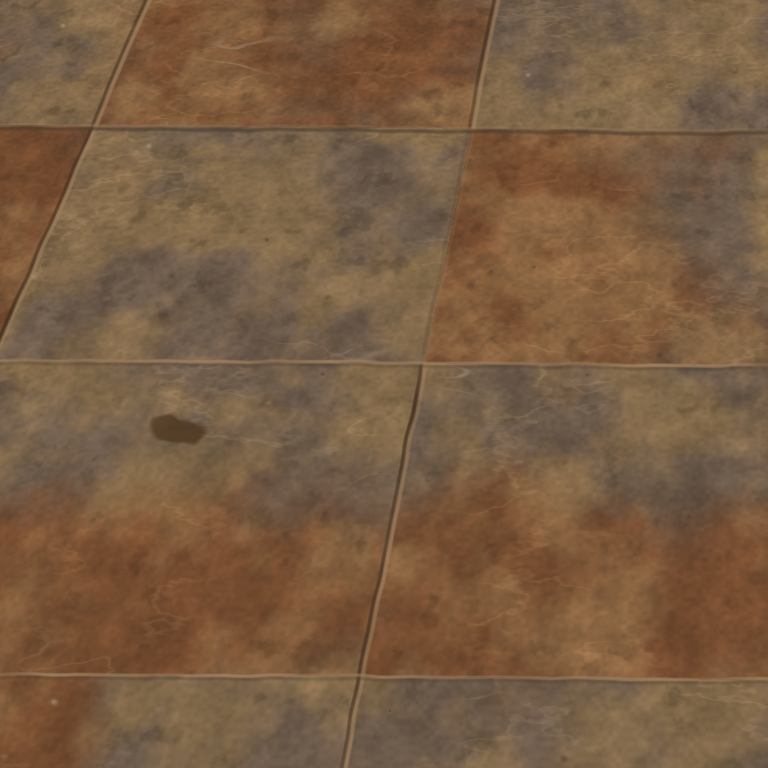
This texture is drawn by a three.js fragment shader. Its source:

```glsl
// Weathered slate floor tiles in rust, tan and grey, seen in perspective.
varying vec2 vUv;

float hash(vec2 p) {
  return fract(sin(dot(p, vec2(127.1, 311.7))) * 43758.5453);
}

float noise(vec2 p) {
  vec2 i = floor(p), f = fract(p);
  f = f * f * (3.0 - 2.0 * f);
  return mix(mix(hash(i), hash(i + vec2(1.0, 0.0)), f.x),
             mix(hash(i + vec2(0.0, 1.0)), hash(i + vec2(1.0, 1.0)), f.x), f.y);
}

float fbm(vec2 p) {
  float sum = 0.0, amp = 0.52;
  for (int i = 0; i < 5; i++) {
    sum += amp * noise(p);
    p = mat2(1.6, 1.2, -1.2, 1.6) * p + 7.3;
    amp *= 0.5;
  }
  return sum;
}

float blob(vec2 p, vec2 centre, vec2 radius) {
  vec2 d = (p - centre) / radius;
  return exp(-dot(d, d));
}

// How rusty a tile is at the local position f (x right, y down)
float rustAmount(vec2 id, vec2 f) {
  if (id.y < -0.5) return id.x < -1.5 ? 0.25 : (id.x < -0.5 ? 0.75 : 0.1);
  if (id.y < 0.5) return id.x < -1.5 ? 0.95 : (id.x < -0.5 ? 0.0 : 1.1 - 1.3 * f.x + 0.35 * abs(f.y - 0.5));
  if (id.y < 1.5) return smoothstep(0.2, 0.75, f.y + 0.12 * (0.5 - f.x));
  return id.x < -0.5 ? 1.0 - smoothstep(0.38, 0.62, f.x) : 0.05;
}

void main() {
  vec2 p = vUv;

  // Perspective: joints converge toward a horizon above the canvas
  float down = 1.0 - p.y - 0.008 * (p.x - 0.5);
  float depth = 0.2465 + 0.1258 * down;
  float tileWidth = 0.4525 + 0.23 * down;
  vec2 floorPos = vec2((p.x - 0.647 + 0.2 * down) / tileWidth, (down - 0.1667) / depth);
  vec2 id = floor(floorPos);
  vec2 f = fract(floorPos);
  vec2 q = floorPos * vec2(1.35, 1.0) + id * 17.0;

  // Mottled mineral colours
  float cloud = fbm(q * 3.0 + 4.0);
  float warm = fbm(q * 4.5 + 31.0);
  float grain = fbm(q * 17.0 + 11.0);
  float rust = rustAmount(id, f) + 1.1 * (cloud - 0.5);
  vec3 stone = mix(vec3(0.425, 0.355, 0.295), vec3(0.52, 0.42, 0.295), smoothstep(0.32, 0.68, warm));
  vec3 rusty = mix(vec3(0.455, 0.295, 0.185), vec3(0.535, 0.39, 0.255), smoothstep(0.38, 0.7, warm));
  vec3 color = mix(stone, rusty, smoothstep(0.15, 0.85, rust));

  // Surface relief, dark pits and pale veins
  color *= 1.0 + 0.3 * (grain - 0.5) + 0.2 * (fbm(q * 7.0 + 53.0) - 0.5);
  color *= 1.0 + 0.1 * (noise(q * 75.0) - 0.5);
  color *= 1.0 - 0.13 * smoothstep(0.62, 0.8, fbm(q * 13.0 + 71.0));
  float vein = 1.0 - abs(2.0 * fbm(q * vec2(4.0, 9.0) + 23.0) - 1.0);
  color += vec3(0.05, 0.045, 0.035) * smoothstep(0.93, 1.0, vein) * smoothstep(0.45, 0.65, cloud);

  // Chalky scuffs
  float scuff = blob(p, vec2(0.32, 0.93), vec2(0.055, 0.025))
              + blob(p, vec2(0.608, 0.508), vec2(0.028, 0.017))
              + 0.6 * blob(p, vec2(0.49, 0.54), vec2(0.02, 0.016));
  float scratch = 1.0 - abs(2.0 * noise(p * mat2(20.0, -34.0, 12.0, 62.0) + 5.0) - 1.0);
  color = mix(color, vec3(0.64, 0.55, 0.44), 0.6 * scuff * smoothstep(0.72, 0.98, scratch));

  // Damp stain
  vec2 s = (p - vec2(0.23, 0.44)) / vec2(0.037, 0.021);
  float stain = 1.0 - smoothstep(0.7, 1.05, length(s) + 0.6 * (noise(p * 55.0) - 0.5));
  color = mix(color, vec3(0.31, 0.22, 0.13), 0.8 * stain);

  // Scattered pale and dark specks
  for (int i = 0; i < 14; i++) {
    float k = float(i);
    vec2 centre = vec2(hash(vec2(k, 3.0)), hash(vec2(k, 8.0)));
    float speck = blob(p, centre, vec2(0.003, 0.0025) * (0.6 + hash(vec2(k, 5.0))));
    color = mix(color, mod(k, 3.0) < 1.0 ? vec3(0.72, 0.62, 0.5) : vec3(0.3, 0.23, 0.17), 0.6 * speck);
  }

  // Signed distances to the nearest joints, in canvas units
  vec2 nearest = floor(floorPos + 0.5);
  vec2 joint = (floorPos - nearest) * vec2(tileWidth, depth * depth / 0.2675);
  joint += 0.003 * (vec2(noise(vec2(p.y * 28.0, 2.0)), noise(vec2(p.x * 28.0, 9.0))) - 0.5);

  // Upright joints: a dark groove beside a pale worn edge
  float wear = noise(vec2(p.y * 17.0, nearest.x + 40.0));
  float faint = nearest.x > -0.5 && id.y > -0.5 && id.y < 0.5 ? 0.3 : 1.0;
  float groove = 1.0 - smoothstep(0.0015, 0.0045, abs(joint.x + 0.0025));
  float lip = 1.0 - smoothstep(0.001, 0.0045, abs(joint.x - 0.002));
  color = mix(color, vec3(0.26, 0.19, 0.13), groove * faint * (0.45 + 0.45 * wear));
  color = mix(color, vec3(0.61, 0.49, 0.36), lip * faint * (0.85 - 0.45 * wear));

  // Level joints: a thin pale line over a soft shadow
  float rowWear = noise(vec2(p.x * 14.0, nearest.y * 5.0 + 60.0));
  float shadow = 1.0 - smoothstep(0.001, 0.005, abs(joint.y - 0.003));
  float line = 1.0 - smoothstep(0.0008, 0.0035, abs(joint.y + 0.0005));
  float back = nearest.y < 0.5 ? 1.0 : 0.0;
  color = mix(color, vec3(0.3, 0.24, 0.18), shadow * (0.3 + 0.3 * back));
  color = mix(color, vec3(0.62, 0.5, 0.37), line * (0.3 + 0.6 * rowWear) * (1.0 - 0.5 * back));

  gl_FragColor = vec4(color, 1.0);
}
```
